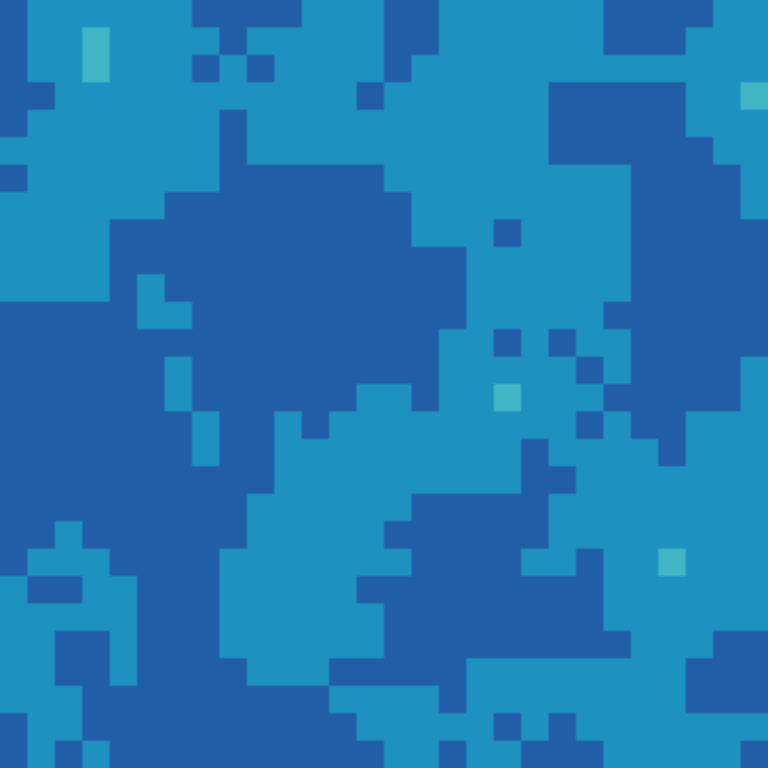
Write a Shadertoy shader that draws this pattern.

```glsl
// Blocky patches of deep and mid blue with rare teal cells, from quantised gradient noise
#define CELLS 28.0          // cells across the canvas
#define PATCH_SIZE 7.0      // size of the largest patches, in cells
#define JITTER 0.24         // random offset of each single cell
#define SLOPE vec2(0.16, 0.22) // brightening towards upper right
#define MID_LEVEL 0.025     // height where mid blue begins
#define TEAL_LEVEL 0.60     // height where teal begins
#define EDGE 0.09           // edge softness, in cells
#define SEED vec2(37.0, 81.0)
#define DEEP_BLUE vec3(0.133, 0.369, 0.659)
#define MID_BLUE vec3(0.114, 0.569, 0.753)
#define TEAL vec3(0.255, 0.714, 0.769)

float hash(vec2 p) {
    vec3 q = fract(p.xyx * 0.1031);
    q += dot(q, q.yzx + 33.33);
    return fract((q.x + q.y) * q.z);
}

// Contribution of one lattice corner: random unit gradient dot offset
float corner(vec2 lattice, vec2 offset) {
    float angle = 6.28319 * hash(lattice);
    return dot(vec2(cos(angle), sin(angle)), offset);
}

float gradientNoise(vec2 p) {
    vec2 i = floor(p), f = p - i;
    vec2 u = f * f * f * (f * (f * 6.0 - 15.0) + 10.0);
    vec2 e = vec2(1.0, 0.0);
    float low  = mix(corner(i, f), corner(i + e, f - e), u.x);
    float high = mix(corner(i + e.yx, f - e.yx), corner(i + 1.0, f - 1.0), u.x);
    return mix(low, high, u.y);
}

// Three octaves, each half as large and half as strong
float patchHeight(vec2 p) {
    float sum = 0.0, amplitude = 1.0;
    for (int octave = 0; octave < 3; octave++) {
        sum += amplitude * gradientNoise(p + SEED);
        p = p * 2.0 + 19.3;
        amplitude *= 0.5;
    }
    return sum;
}

// Flat colour of one cell
vec3 cellColor(vec2 cell) {
    cell = clamp(cell, 0.0, CELLS - 1.0);
    vec2 center = cell + 0.5;
    float height = patchHeight(center / PATCH_SIZE)
                 + JITTER * (hash(cell + SEED.yx) - 0.5)
                 + dot(center / CELLS - 0.5, SLOPE);
    vec3 color = mix(DEEP_BLUE, MID_BLUE, step(MID_LEVEL, height));
    return mix(color, TEAL, step(TEAL_LEVEL, height));
}

void mainImage(out vec4 fragColor, in vec2 fragCoord) {
    vec2 p = fragCoord / iResolution.y * CELLS - 0.5;
    vec2 i = floor(p);

    // Blend the four nearest cells across a narrow band at their borders
    float width = max(EDGE, CELLS / iResolution.y);
    vec2 t = clamp((p - i - 0.5) / width + 0.5, 0.0, 1.0);
    vec2 e = vec2(1.0, 0.0);
    vec3 low  = mix(cellColor(i), cellColor(i + e), t.x);
    vec3 high = mix(cellColor(i + e.yx), cellColor(i + 1.0), t.x);
    fragColor = vec4(mix(low, high, t.y), 1.0);
}
```
